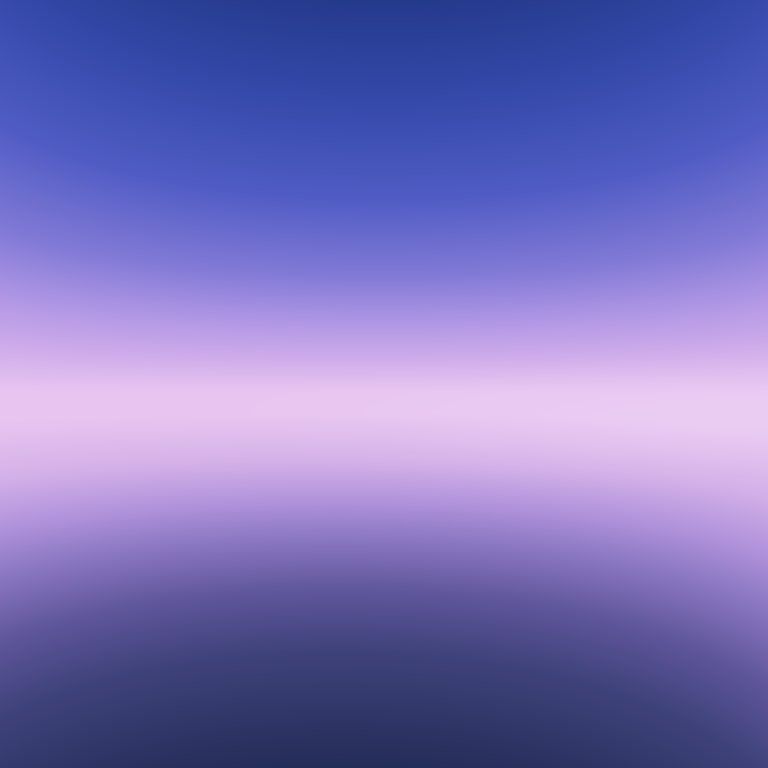
Give the GLSL for this background, as a WebGL 1 fragment shader.

```glsl
precision highp float;

uniform vec2 u_resolution;

#define HORIZON 0.49
#define SKY_BOW 0.28
#define GROUND_BOW 0.26
#define GROUND_TILT 0.06
#define GLOW_CENTER vec2(0.98, 0.455)
#define GLOW_SIZE vec2(0.42, 0.055)
#define GLOW_STRENGTH 0.45

const vec3 HAZE = vec3(0.908, 0.772, 0.941);
const vec3 GLOW = vec3(0.933, 0.835, 0.961);

// Linear step between two heights
float ramp(float from, float to, float v) {
  return clamp((v - from) / (to - from), 0.0, 1.0);
}

// Colours above the horizon, from haze to deep blue
vec3 skyColor(float h) {
  vec3 c = mix(HAZE, vec3(0.816, 0.675, 0.918), ramp(0.0, 0.04, h));
  c = mix(c, vec3(0.686, 0.588, 0.894), ramp(0.04, 0.09, h));
  c = mix(c, vec3(0.510, 0.478, 0.839), ramp(0.09, 0.15, h));
  c = mix(c, vec3(0.314, 0.361, 0.769), ramp(0.15, 0.25, h));
  c = mix(c, vec3(0.204, 0.286, 0.663), ramp(0.25, 0.38, h));
  return mix(c, vec3(0.141, 0.227, 0.549), ramp(0.38, 0.51, h));
}

// Colours below the horizon, from haze to dark indigo
vec3 groundColor(float d) {
  vec3 c = mix(HAZE, vec3(0.831, 0.690, 0.910), ramp(0.03, 0.09, d));
  c = mix(c, vec3(0.698, 0.580, 0.863), ramp(0.09, 0.14, d));
  c = mix(c, vec3(0.549, 0.471, 0.765), ramp(0.14, 0.19, d));
  c = mix(c, vec3(0.373, 0.337, 0.608), ramp(0.19, 0.26, d));
  c = mix(c, vec3(0.243, 0.259, 0.478), ramp(0.26, 0.34, d));
  return mix(c, vec3(0.141, 0.173, 0.345), ramp(0.34, 0.49, d));
}

void main() {
  vec2 uv = gl_FragCoord.xy / u_resolution;
  float side = 2.0 * uv.x - 1.0;
  float height = uv.y - HORIZON;

  // Bands spread apart toward the sides
  float skyScale = 1.0 - SKY_BOW * side * side;
  float groundScale = 1.0 - GROUND_BOW * side * side - GROUND_TILT * side;
  vec3 color = height > 0.0
    ? skyColor(height * skyScale)
    : groundColor(-height * groundScale);

  // Pale glow at the right of the horizon
  vec2 offset = (uv - GLOW_CENTER) / GLOW_SIZE;
  color = mix(color, GLOW, GLOW_STRENGTH * exp(-dot(offset, offset)));

  gl_FragColor = vec4(color, 1.0);
}
```
